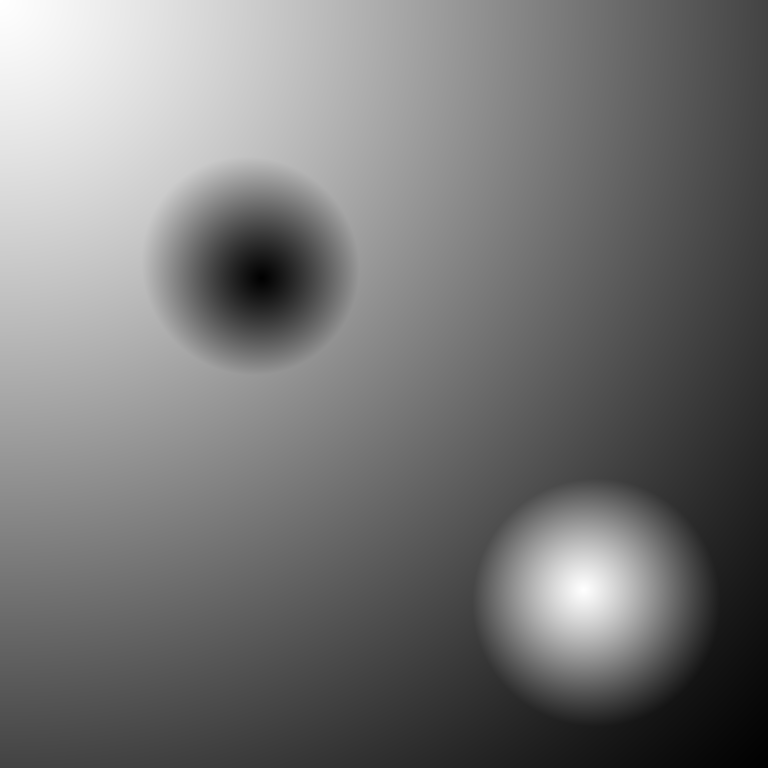
This background is drawn by a three.js fragment shader. Its source:

```glsl
// A grey radial fade from the upper left corner, with a dark and a light spot.
// Each part is a cone of distance; min and max join them without hard steps,
// and a mild S-curve then deepens the contrast.
#define FADE_CENTER vec2(0.0, 1.0)
#define FADE_RADIUS 1.4142
#define DARK_CENTER vec2(0.341, 0.638)
#define DARK_RADIUS 0.218
#define LIGHT_CENTER vec2(0.760, 0.232)
#define LIGHT_RADIUS 0.207
#define CONTRAST 0.35

varying vec2 vUv;

// Linear falloff: 1 at the center, 0 at the radius and beyond.
float cone(vec2 point, vec2 center, float radius) {
  return clamp(1.0 - distance(point, center) / radius, 0.0, 1.0);
}

// Blend of a straight line and a smooth S-curve.
float toneCurve(float value, float amount) {
  return mix(value, smoothstep(0.0, 1.0, value), amount);
}

void main() {
  // Corner fade
  float shade = cone(vUv, FADE_CENTER, FADE_RADIUS);

  // Dark spot cuts into the fade, light spot rises out of it
  shade = min(shade, 1.0 - cone(vUv, DARK_CENTER, DARK_RADIUS));
  shade = max(shade, cone(vUv, LIGHT_CENTER, LIGHT_RADIUS));

  gl_FragColor = vec4(vec3(toneCurve(shade, CONTRAST)), 1.0);
}
```
